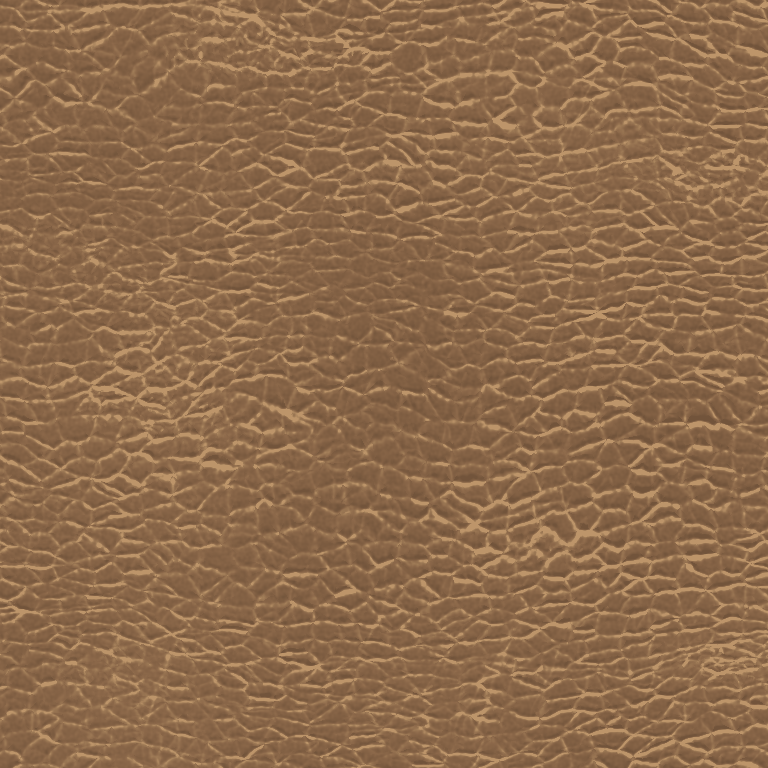
Write a three.js fragment shader that draws this texture.

```glsl
// Tan grained leather: wide, flat Voronoi pebbles whose creases catch light from above,
// crossed by long folds and scuffed patches. Folds are zero lines of gradient noise,
// and all layers add up to one tone that is looked up in a four-colour ramp.
varying vec2 vUv;

const vec3 DEEP_TAN  = vec3(0.50, 0.37, 0.26);
const vec3 MID_TAN   = vec3(0.55, 0.41, 0.29);
const vec3 LIGHT_TAN = vec3(0.61, 0.47, 0.33);
const vec3 CREST     = vec3(0.74, 0.585, 0.415);
const vec2 PEBBLE_SCALE = vec2(27.0, 46.0);   // pebbles across and up
const vec2 MINOR_SCALE  = vec2(40.0, 52.0);   // faint lines inside the pebbles
const vec2 SCUFF_SCALE  = vec2(66.0, 110.0);  // fine wrinkles in worn patches
const vec2 FOLD_SCALE   = vec2(2.0, 11.0);
const vec2 SCAR_SCALE   = vec2(5.0, 0.9);
const float LIT_WIDTH    = 0.0034;
const float SHADED_WIDTH = 0.0018;
const float GRAIN_SCALE  = 190.0;
const float BASE_TONE    = 0.09;

vec2 hash2(vec2 p) {
  vec3 q = fract(p.xyx * vec3(0.1031, 0.1030, 0.0973));
  q += dot(q, q.yzx + 33.33);
  return fract((q.xx + q.yz) * q.zy);
}

float corner(vec2 cell, vec2 offset) {
  return dot(hash2(cell) * 2.0 - 1.0, offset);
}

float gradientNoise(vec2 p) {
  vec2 i = floor(p), f = p - i, e = vec2(1.0, 0.0);
  vec2 u = f * f * f * (f * (f * 6.0 - 15.0) + 10.0);
  float low = mix(corner(i, f), corner(i + e, f - e), u.x);
  float high = mix(corner(i + e.yx, f - e.yx), corner(i + 1.0, f - 1.0), u.x);
  return mix(low, high, u.y) * 1.4;
}

float bell(float d, float width) {
  return exp(-d * d / (width * width));
}

// Nearest cell border: x = canvas distance, y = upward part of its normal, z = border hash
vec3 cellBorder(vec2 uv, vec2 scale) {
  vec2 p = uv * scale, home = floor(p), nearest = home, toSeed = vec2(0.0);
  float best = 9.0;
  for (int j = -1; j <= 1; j++) {
    for (int i = -1; i <= 1; i++) {
      vec2 cell = home + vec2(float(i), float(j));
      vec2 r = cell + 0.04 + 0.92 * hash2(cell) - p;
      if (dot(r, r) < best) { best = dot(r, r); nearest = cell; toSeed = r; }
    }
  }
  vec3 border = vec3(9.0, 0.0, 0.0);
  for (int j = -2; j <= 2; j++) {
    for (int i = -2; i <= 2; i++) {
      if (i == 0 && j == 0) continue;
      vec2 cell = nearest + vec2(float(i), float(j));
      vec2 r = cell + 0.04 + 0.92 * hash2(cell) - p;
      vec2 n = normalize(r - toSeed), slope = n * scale;
      float d = dot(0.5 * (r + toSeed), n) / length(slope);
      if (d < border.x) border = vec3(d, normalize(slope).y, hash2(nearest + cell + 17.0).x);
    }
  }
  return border;
}

// Nearest zero line of stretched noise: x = canvas distance, y = upward part of its normal
vec2 foldLine(vec2 uv, vec2 scale) {
  vec2 e = vec2(0.002, 0.0);
  float n = gradientNoise(uv * scale);
  vec2 slope = vec2(gradientNoise((uv + e) * scale), gradientNoise((uv + e.yx) * scale)) - n;
  float steepness = max(length(slope), 0.002);
  return vec2(abs(n) * e.x, -sign(n) * slope.y) / steepness;
}

// Bright crest, broad below the line, with a soft shadow above it
float crease(float d, float up) {
  float width = mix(SHADED_WIDTH, LIT_WIDTH, smoothstep(-0.4, 0.4, up));
  return bell(d, width) - 0.36 * max(-up, 0.0) * bell(d - 0.005, 0.003);
}

void main() {
  // Bend the hide at several scales
  vec2 uv = vUv;
  uv.y += 0.050 * gradientNoise(vUv * 2.6 + 4.0) + 0.012 * gradientNoise(vUv * 9.0 + 31.0);
  uv += 0.0045 * vec2(gradientNoise(vUv * 38.0), gradientNoise(vUv * 38.0 + 70.0));
  uv.y += 0.0016 * gradientNoise(vUv * 95.0 + 15.0);
  // Wear grows to the right and changes slowly; crumbs break up the lines
  float wear = 0.90 + 0.40 * vUv.x + 0.7 * gradientNoise(vUv * vec2(3.0, 5.0) + 12.0);
  float broken = 0.90 + 0.8 * gradientNoise(vUv * vec2(28.0, 36.0) + 5.0);
  broken = max(broken + 0.7 * gradientNoise(vUv * 140.0 + 61.0), 0.1);
  // Pebbles: level borders shine, steep ones stay faint
  vec3 pebble = cellBorder(uv, PEBBLE_SCALE);
  float level = smoothstep(0.45, 1.0, abs(pebble.y));
  float shine = mix(0.36, 0.50 + 0.75 * pebble.z, level) * wear * broken;
  float tone = BASE_TONE + shine * crease(pebble.x, pebble.y);
  // Faint secondary lines
  vec3 minor = cellBorder(uv + 0.37, MINOR_SCALE);
  tone += 0.34 * minor.z * broken * crease(minor.x, minor.y);
  // Long folds and a few thin steep scars
  vec2 fold = foldLine(uv + 0.13, FOLD_SCALE);
  float foldMask = smoothstep(-0.10, 0.25, gradientNoise(vUv * vec2(2.5, 6.0) + 51.0));
  tone += 0.75 * foldMask * broken * crease(fold.x, fold.y);
  vec2 scar = foldLine(vec2(uv.x - 0.45 * uv.y, uv.y), SCAR_SCALE);
  float scarMask = smoothstep(0.10, 0.40, gradientNoise(vUv * 3.5 + 83.0));
  tone += 0.40 * scarMask * broken * bell(scar.x, 0.0022);
  // Scuffed patches of fine wrinkles
  vec3 scuff = cellBorder(uv + 0.71, SCUFF_SCALE);
  float scuffMask = smoothstep(0.08, 0.50, gradientNoise(vUv * vec2(2.6, 8.0) + 23.0));
  tone += scuffMask * (0.75 * scuff.z * broken * crease(scuff.x, scuff.y) + 0.04);
  // Fine pores and slow shading
  tone += 0.22 * gradientNoise(vUv * GRAIN_SCALE) + 0.12 * gradientNoise(vUv * 85.0 + 9.0);
  tone += 0.17 * gradientNoise(vUv * 3.0 + 40.0);
  // Four-colour ramp
  float t = clamp(tone, -0.35, 1.0) * 3.0;
  vec3 color = mix(DEEP_TAN * (1.0 + 0.10 * min(t, 0.0)), MID_TAN, clamp(t, 0.0, 1.0));
  color = mix(color, LIGHT_TAN, clamp(t - 1.0, 0.0, 1.0));
  color = mix(color, CREST, clamp(t - 2.0, 0.0, 1.0));
  gl_FragColor = vec4(color, 1.0);
}
```
